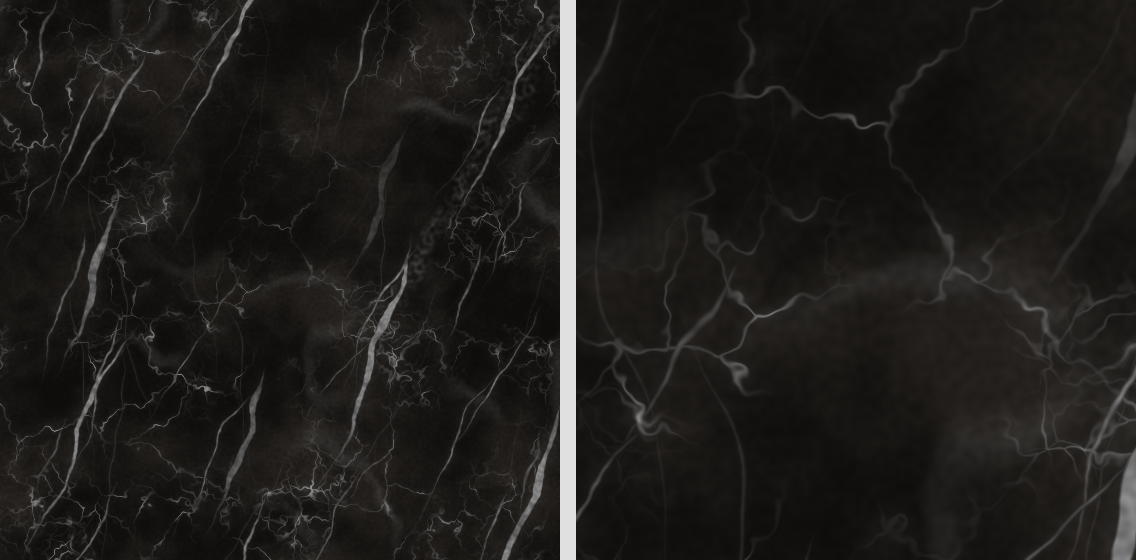
Left, the full canvas; right, a detail of the centre.
This texture is drawn by a WebGL 2 fragment shader. Its source:

```glsl
#version 300 es
precision highp float;
// Black marble: a dark cloudy ground crossed by tapered, steep grey streaks,
// webs of jagged knotted cracks, smoky wisps and a grainy diagonal band.
// Streaks are scattered by a low-discrepancy loop; cracks are warped cell borders.
uniform vec2 u_resolution;
out vec4 fragColor;

vec2 hash2(vec2 p) {
  vec3 q = fract(p.xyx * vec3(0.1031, 0.1030, 0.0973));
  q += dot(q, q.yzx + 33.33);
  return fract((q.xx + q.yz) * q.zy);
}

float cornerSlope(vec2 cell, vec2 offset) {
  float a = 6.2832 * hash2(cell).x;
  return dot(vec2(cos(a), sin(a)), offset);
}

// Gradient noise, roughly -0.7 to 0.7
float noise(vec2 p) {
  vec2 i = floor(p), f = p - i, e = vec2(1.0, 0.0);
  vec2 u = f * f * f * (f * (f * 6.0 - 15.0) + 10.0);
  return mix(mix(cornerSlope(i, f), cornerSlope(i + e, f - e), u.x),
             mix(cornerSlope(i + e.yx, f - e.yx), cornerSlope(i + 1.0, f - 1.0), u.x), u.y);
}

float fbm(vec2 p) {
  float sum = 0.0, amp = 0.65;
  for (int i = 0; i < 5; i++, amp *= 0.55) {
    sum += amp * noise(p);
    p = mat2(1.6, 1.2, -1.2, 1.6) * p + 7.3;
  }
  return sum;
}

// Distance to the nearest border of irregular cells
float cellBorder(vec2 p) {
  vec2 cell = floor(p), f = p - cell, nearest = vec2(0.0);
  float best = 8.0, border = 8.0;
  for (int k = 0; k < 9; k++) {
    vec2 g = vec2(k % 3 - 1, k / 3 - 1), r = g + hash2(cell + g) - f;
    if (dot(r, r) < best) { best = dot(r, r); nearest = r; }
  }
  for (int k = 0; k < 25; k++) {
    vec2 g = vec2(k % 5 - 2, k / 5 - 2), r = g + hash2(cell + g) - f;
    vec2 d = r - nearest;
    if (dot(d, d) > 0.0001) border = min(border, dot(0.5 * (r + nearest), normalize(d)));
  }
  return border;
}

// Thin crack line with a faint halo
float cracks(vec2 p, float scale, float width) {
  float d = cellBorder(p * scale) / scale;
  return smoothstep(width, 0.0, d) + 0.2 * exp(-d / (2.5 * width));
}

// Tapered, gently bent streak around a centre
float streak(vec2 p, vec2 centre, float angle, float len, float width, float seed, float px) {
  vec2 dir = vec2(cos(angle), sin(angle)), q = p - centre;
  float along = dot(q, dir) / len;
  if (abs(along) > 0.5) return 0.0;
  float across = abs(dot(q, vec2(dir.y, -dir.x)) + 0.09 * len * noise(vec2(along * 2.6, seed))
               + 0.011 * noise(vec2(along * len * 17.0, seed + 4.7)));
  float taper = smoothstep(0.5, 0.25, along) * smoothstep(-0.5, 0.1, along);
  float halfWidth = width * taper * (0.8 + 0.7 * noise(vec2(along * len * 16.0, seed + 9.1)));
  float soft = max(px, 0.0015);
  float core = smoothstep(halfWidth + soft, halfWidth - soft, across);
  return sqrt(taper) * (core + 0.22 * exp(-across / (width + 0.003)));
}

// Scattered family of streaks sharing one main direction
float streakField(vec2 p, int count, vec2 origin, float angle, float spread, float len, float width, float px) {
  float strongest = 0.0;
  for (int i = 0; i < count; i++) {
    float n = float(i);
    vec2 centre = fract(origin + n * vec2(0.7549, 0.5698));
    vec2 h = hash2(vec2(n, 17.0 + 50.0 * origin.x));
    float quiet = smoothstep(0.12, 0.28, length(centre - vec2(0.51, 0.68)));
    float s = streak(p, centre, angle + spread * (h.x - 0.5), len * (0.6 + 0.8 * h.y),
                     width * (0.5 + h.x), n * 3.7 + 0.4, px);
    strongest = max(strongest, s * mix(0.2, 1.0, quiet) * (0.55 + 0.45 * h.y));
  }
  return strongest;
}

void main() {
  vec2 p = gl_FragCoord.xy / u_resolution.y;
  float px = 1.0 / u_resolution.y;
  vec2 warp = vec2(fbm(p * 7.0 + 3.1), fbm(p * 7.0 + 41.7));
  vec2 jag = vec2(noise(p * 42.0 + 8.0), noise(p * 42.0 + 91.0));
  jag += 0.5 * vec2(noise(p * 97.0 + 5.0), noise(p * 97.0 + 33.0));
  vec2 bent = p + 0.06 * warp + 0.012 * jag;
  float density = smoothstep(0.06, 0.4, length(p - vec2(0.5, 0.78)));
  // Cloudy ground
  float cloud = fbm((p + 0.05 * warp) * 4.0 + 12.0) + 0.15 * noise(p * 30.0);
  vec3 color = mix(vec3(0.058, 0.051, 0.045), vec3(0.152, 0.138, 0.124), smoothstep(-0.35, 0.65, cloud));
  // Soft wisps and grainy diagonal band
  float ridge = abs(noise((p + 0.04 * warp) * 5.0 + 28.0));
  float vein = 0.19 * smoothstep(0.11, 0.0, ridge) * smoothstep(-0.05, 0.45, noise(p * 4.5 + 5.0));
  float bandOffset = dot(p - vec2(0.8, 0.63), vec2(0.87, -0.49)) + 0.09 * warp.x + 0.01 * jag.x;
  float band = smoothstep(0.035, 0.0, abs(bandOffset)) * smoothstep(0.36, 0.55, p.y);
  vein += band * (0.17 + 0.45 * noise(p * 90.0)) * (0.8 + noise(p * 13.0));
  // Crack webs with bright knots
  float patches = smoothstep(-0.2, 0.3, noise(p * 5.0 + 19.0));
  float finePatches = smoothstep(-0.1, 0.35, noise(p * 6.0 + 63.0));
  float knots = 0.3 + 2.2 * pow(max(0.5 + noise(p * 26.0), 0.0), 2.0);
  vein += mix(0.25, 1.0, density) * knots * (0.42 * patches * cracks(bent, 7.0, 0.0031)
        + 0.33 * finePatches * cracks(bent + 0.37, 16.0, 0.0027)
        + 0.2 * finePatches * patches * cracks(bent + 0.71, 30.0, 0.0024));
  // Broad streaks, thin streaks and long hairlines, with ragged edges
  float grain = (0.9 + 0.5 * noise(p * 75.0)) * (0.95 + 0.6 * noise(p * 19.0));
  vec2 rough = p + 0.002 * jag + 0.0015 * noise(p * 110.0);
  vein = max(vein, 0.95 * grain * streakField(rough, 9, vec2(0.14, 0.20), 1.15, 0.3, 0.40, 0.0060, px));
  vein = max(vein, 0.72 * grain * streakField(rough, 30, vec2(0.05, 0.62), 1.12, 0.35, 0.26, 0.0020, px));
  vein = max(vein, 0.24 * streakField(p, 22, vec2(0.37, 0.45), 1.25, 1.1, 0.42, 0.0006, px));
  color = mix(color, vec3(0.53, 0.53, 0.535), clamp(vein, 0.0, 0.95));
  fragColor = vec4(color * (1.0 + 0.2 * noise(p * 150.0)), 1.0);
}
```
